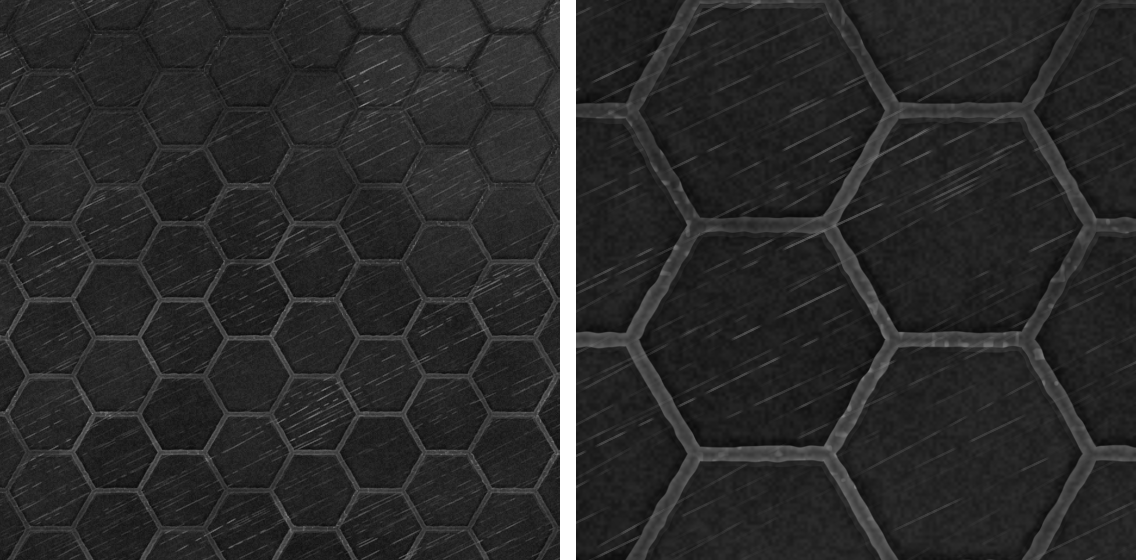
Left, the full canvas; right, a detail of the centre.
Write a WebGL 1 fragment shader that draws this texture.

```glsl
precision highp float;

uniform vec2 u_resolution;

const float TILE_HEIGHT = 0.1362;
const vec2 TILE_ORIGIN = vec2(0.562, 0.3965);
const vec2 LATTICE = vec2(1.7320508, 1.0);
const float GROUT_HALF = 0.033;
const int SCRATCH_LAYERS = 10;

float hash(vec2 p) {
    vec3 q = fract(p.xyx * vec3(0.1031, 0.1030, 0.0973));
    q += dot(q, q.yzx + 33.33);
    return fract((q.x + q.y) * q.z);
}

float noise(vec2 p) {
    vec2 cell = floor(p);
    vec2 f = fract(p);
    f = f * f * (3.0 - 2.0 * f);
    float low = mix(hash(cell), hash(cell + vec2(1.0, 0.0)), f.x);
    float high = mix(hash(cell + vec2(0.0, 1.0)), hash(cell + 1.0), f.x);
    return mix(low, high, f.y);
}

vec2 rotate(vec2 p, float angle) {
    float c = cos(angle);
    float s = sin(angle);
    return vec2(c * p.x + s * p.y, c * p.y - s * p.x);
}

// Offset from the nearest centre of a flat-topped hexagon of height 1
vec2 hexLocal(vec2 p) {
    vec2 a = p - LATTICE * floor(p / LATTICE + 0.5);
    vec2 shifted = p - 0.5 * LATTICE;
    vec2 b = shifted - LATTICE * floor(shifted / LATTICE + 0.5);
    return dot(a, a) < dot(b, b) ? a : b;
}

float hexEdge(vec2 p) {
    p = abs(p);
    return 0.5 - max(p.y, dot(p, vec2(0.8660254, 0.5)));
}

// Sparse broken strokes, one candidate per row and segment
float scratchLayer(vec2 uv, float seed, float px) {
    float rows = 40.0;
    vec2 q = rotate(uv, 0.47 + 0.1 * (hash(vec2(seed, 3.7)) - 0.5));
    q.y += seed * 0.0137;
    float row = floor(q.y * rows);
    float along = q.x * mix(1.5, 4.5, hash(vec2(row, seed + 60.0)))
                + 10.0 * hash(vec2(row, seed + 90.0));
    vec2 id = vec2(row, floor(along) + seed * 37.0);
    float across = abs(fract(q.y * rows) - mix(0.15, 0.85, hash(id + 5.3))) / rows;
    float stroke = 1.0 - smoothstep(0.0004, 0.0004 + px, across);
    float halfLength = mix(0.15, 0.5, hash(id + 11.7));
    float ends = 1.0 - smoothstep(halfLength * 0.6, halfLength, abs(fract(along) - 0.5));
    float breaks = smoothstep(0.15, 0.7, noise(vec2(q.x * 110.0, row + seed * 19.0)));
    return stroke * ends * breaks * pow(hash(id), 3.0);
}

float scratches(vec2 uv, float px) {
    float total = 0.0;
    for (int i = 0; i < SCRATCH_LAYERS; i++) {
        total += scratchLayer(uv, float(i) + 1.0, px);
    }
    vec2 drift = rotate(uv, 0.47);
    return total * mix(0.45, 1.5, noise(drift * vec2(3.0, 9.0) + 20.0));
}

// Dark tile face with its own tone, cloudy wear and a sheen at the upper right
float tileTone(vec2 uv, vec2 id) {
    float tone = mix(0.127, 0.15, uv.y) + 0.02 * (hash(id + 40.0) - 0.5);
    tone += 0.03 * (noise(uv * 9.0 + 4.0) - 0.5);
    tone += 0.02 * (noise(uv * 38.0) - 0.5);
    float sheen = 1.0 - smoothstep(0.0, 0.5, distance(uv, vec2(0.93, 0.92)));
    return tone + 0.065 * sheen;
}

// Pale grout, dimmer toward the top, with chalky flecks
float groutTone(vec2 uv) {
    float tone = mix(0.285, 0.155, smoothstep(0.4, 0.95, uv.y));
    tone *= mix(0.75, 1.25, noise(uv * 14.0 + 7.0));
    float fleck = smoothstep(0.62, 0.95, noise(uv * 260.0 + 3.0));
    return tone + 0.14 * fleck * smoothstep(0.35, 0.8, noise(uv * 11.0 + 31.0));
}

void main() {
    float size = min(u_resolution.x, u_resolution.y);
    vec2 uv = gl_FragCoord.xy / size;
    float px = 1.0 / size;

    // Tile lattice
    vec2 p = (uv - TILE_ORIGIN) / TILE_HEIGHT;
    vec2 local = hexLocal(p);
    vec2 id = floor(2.0 * (p - local) / LATTICE + 0.5);
    float edge = hexEdge(local) + 0.012 * (noise(uv * 150.0) - 0.5);
    float soft = px / TILE_HEIGHT;
    float face = smoothstep(GROUT_HALF - soft, GROUT_HALF + soft, edge);

    // Recessed rim: shaded below, thinly lit above
    float tile = tileTone(uv, id);
    float upper = smoothstep(-0.2, 0.4, local.y);
    float shade = 1.0 - smoothstep(GROUT_HALF, 0.095, edge);
    tile *= 1.0 - shade * mix(0.5, 0.22, upper);
    float lip = 1.0 - smoothstep(0.006, 0.006 + 1.5 * soft, abs(edge - 0.044));
    tile += lip * mix(0.025, 0.1, upper) * noise(uv * 24.0 + 12.0);
    float grout = groutTone(uv) * mix(0.78, 1.1, smoothstep(0.0, GROUT_HALF, edge));
    float tone = mix(grout, tile, face);

    // Scratches and grain
    float wear = mix(0.45, 1.2, hash(id + 80.0)) * mix(0.4, 1.0, face);
    tone += 0.19 * wear * scratches(uv, px);
    float grain = noise(uv * 470.0) + 0.6 * noise(uv * 210.0 + 9.0) - 0.8;
    tone += 0.05 * grain;

    gl_FragColor = vec4(vec3(clamp(tone, 0.0, 1.0)), 1.0);
}
```
